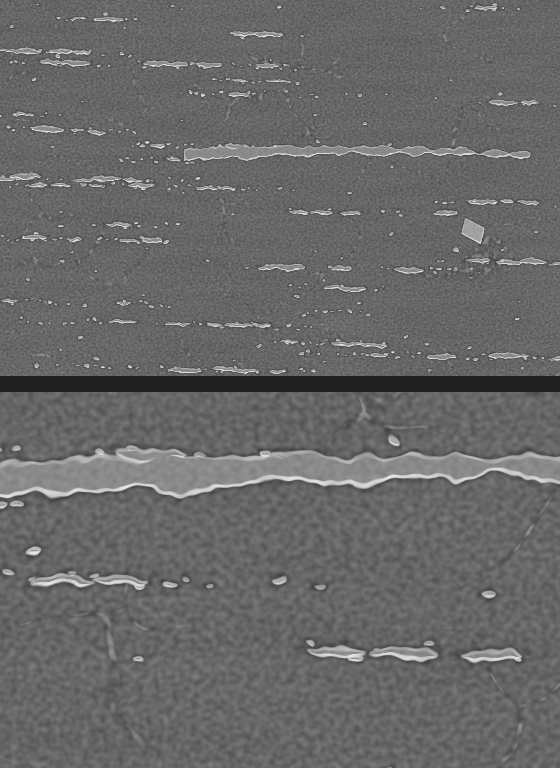
Top, the full canvas; bottom, a detail of the centre.
A Shadertoy shader for this texture:

```glsl
// Electron micrograph of a rolled alloy: a grainy grey matrix with broken horizontal
// stringers of bright-rimmed inclusions and faint dotted grain boundaries.
// Inclusions are noise-warped distance fields; the boundaries are Voronoi edges.

#define MATRIX_TONE 0.402
#define BODY_TONE 0.54
#define RIM_TONE 0.75
#define GRAIN_CONTRAST 0.078
#define TRAINS 27
#define TRAIN_TILT 0.02
#define RIM_WIDTH 0.0027
#define HALO_DEPTH 0.09
#define BOUNDARY_SCALE vec2(5.0, 7.0)
#define BOUNDARY_GLOW 0.17

vec2 hash22(vec2 p) {
    vec3 a = fract(vec3(p.xyx) * vec3(0.1031, 0.1030, 0.0973));
    a += dot(a, a.yzx + 33.33);
    return fract((a.xx + a.yz) * a.zy);
}

float cornerSlope(vec2 cell, vec2 offset) {
    float angle = 6.2832 * hash22(cell).x;
    return dot(vec2(cos(angle), sin(angle)), offset);
}

float gradientNoise(vec2 p) {
    vec2 i = floor(p), f = p - i;
    vec2 u = f * f * f * (f * (f * 6.0 - 15.0) + 10.0);
    vec2 e = vec2(1.0, 0.0);
    return mix(mix(cornerSlope(i, f), cornerSlope(i + e, f - e), u.x),
               mix(cornerSlope(i + e.yx, f - e.yx), cornerSlope(i + 1.0, f - 1.0), u.x), u.y);
}

float ellipseDistance(vec2 p, vec2 r) {
    float k = length(p / r);
    return k * (k - 1.0) / max(length(p / (r * r)), 1e-3);
}

// Row of ellipses with random size, gaps and vertical scatter
float beadRow(vec2 q, float halfLength, float spacing, vec2 radii, float scatter, float seed) {
    float d = 1.0, cell = floor(q.x / spacing);
    for (int k = -1; k <= 1; k++) {
        float id = cell + float(k);
        vec2 place = hash22(vec2(id, seed)), size = hash22(vec2(id + 31.7, seed + 9.0));
        float x = (id + 0.5 + 0.6 * (place.x - 0.5)) * spacing;
        if (abs(x) > halfLength || size.y < 0.36) continue;
        vec2 center = vec2(x, (place.y - 0.5) * scatter);
        d = min(d, ellipseDistance(q - center, radii * mix(0.4, 1.0, size.x)));
    }
    return d;
}

// Long, thick stringer that thins and breaks up to the right
float mainStringer(vec2 p) {
    vec2 q = p - vec2(0.95, 0.588);
    float t = q.x / 0.46;
    q.y -= 0.012 * (1.0 - t * t);
    float halfWidth = mix(0.016, 0.005, clamp(0.5 + 0.5 * t, 0.0, 1.0));
    halfWidth += 0.012 * gradientNoise(p * vec2(24.0, 15.0));
    return max(abs(q.y) - halfWidth, abs(q.x) - 0.46);
}

float looseSpecks(vec2 p) {
    vec2 cell = floor(p * 17.0), h = hash22(cell + 71.0), g = hash22(cell + 123.0);
    vec2 q = p - (cell + 0.2 + 0.6 * h) / 17.0;
    return g.x < 0.2 ? ellipseDistance(q, vec2(0.005, 0.0028) * (0.5 + 0.8 * g.y)) : 1.0;
}

float inclusions(vec2 p) {
    p.y += 0.007 * gradientNoise(p * 28.0) + 0.004 * gradientNoise(p * 75.0 + 9.0);
    p.x += 0.006 * gradientNoise(p * 50.0 + 40.0);
    float d = min(mainStringer(p), looseSpecks(p));
    for (int n = 0; n < TRAINS; n++) {
        float id = float(n);
        vec2 h = hash22(vec2(id, 3.0)), g = hash22(vec2(id, 17.0));
        vec2 q = p - vec2(h.x * 1.5, (id + 0.1 + 0.8 * h.y) / float(TRAINS));
        q.y += TRAIN_TILT * q.x;
        if (abs(q.y) > 0.04) continue;
        float reach = mix(0.07, 0.34, g.x * g.x);
        vec2 radii = vec2(0.042, mix(0.0045, 0.0085, g.y));
        d = min(d, beadRow(q, reach, 0.075, radii, 0.008, id));
        d = min(d, beadRow(q, reach * 1.3, 0.02, vec2(0.006, 0.003), 0.014, id + 50.0));
    }
    return d;
}

// Tilted faceted crystal
float crystal(vec2 p) {
    vec2 q = mat2(0.88, 0.47, -0.47, 0.88) * (p - vec2(1.258, 0.386));
    q.x += 0.25 * q.y;
    vec2 b = abs(q) - vec2(0.027, 0.019);
    return length(max(b, 0.0)) + min(max(b.x, b.y), 0.0) - 0.002;
}

// Approximate distance to the nearest Voronoi edge
float grainBoundary(vec2 p) {
    p += 0.035 * vec2(gradientNoise(p * 14.0), gradientNoise(p * 14.0 + 50.0));
    vec2 s = p * BOUNDARY_SCALE, cell = floor(s);
    float near = 9.0, next = 9.0;
    for (int k = 0; k < 9; k++) {
        vec2 id = cell + vec2(k % 3 - 1, k / 3 - 1);
        float r = length(id + hash22(id + 200.0) - s);
        next = min(next, max(near, r));
        near = min(near, r);
    }
    return 0.5 * (next - near) / BOUNDARY_SCALE.y;
}

void mainImage(out vec4 fragColor, in vec2 fragCoord) {
    vec2 p = fragCoord / iResolution.y;
    float soft = max(1.0 / iResolution.y, 0.0015);

    // Matrix: fine grain and faint rolling streaks
    float grain = gradientNoise(p * vec2(125.0, 165.0))
                + gradientNoise(mat2(0.8, 0.6, -0.6, 0.8) * p * 190.0 + 30.0);
    float tone = MATRIX_TONE + GRAIN_CONTRAST * grain;
    tone += 0.022 * gradientNoise(p * vec2(5.0, 32.0)) + 0.012 * gradientNoise(p * 3.0);

    // Grain boundaries: intermittent dotted lines with a dark flank
    float edge = grainBoundary(p);
    float shown = smoothstep(-0.12, 0.2, gradientNoise(p * 4.5 + 17.0));
    float dots = smoothstep(-0.1, 0.35, gradientNoise(p * 80.0 + 5.0));
    tone -= 0.045 * shown * (1.0 - smoothstep(0.001, 0.0035, edge));
    tone += BOUNDARY_GLOW * shown * dots * (1.0 - smoothstep(0.0005, 0.0005 + soft, edge));

    // Inclusions: dark halo, grey body, rim brightest on the lower side
    float block = crystal(p);
    float d = min(inclusions(p), block);
    float above = min(inclusions(p + vec2(0.0, 0.002)), crystal(p + vec2(0.0, 0.002)));
    float lower = smoothstep(-0.6, 0.8, (d - above) / 0.002);
    float body = BODY_TONE + 0.6 * GRAIN_CONTRAST * grain + 0.09 * step(block, 0.0);
    tone -= HALO_DEPTH * (1.0 - smoothstep(0.001, 0.006, d));
    tone = mix(tone, body, 1.0 - smoothstep(-soft, soft, d));
    float rim = 1.0 - smoothstep(0.0007, RIM_WIDTH, abs(d + 0.0012));
    float rimTone = RIM_TONE + 0.16 * (lower - 0.5) + 0.15 * gradientNoise(p * 60.0);
    tone = mix(tone, rimTone, rim);

    fragColor = vec4(vec3(clamp(tone, 0.0, 1.0)), 1.0);
}
```
